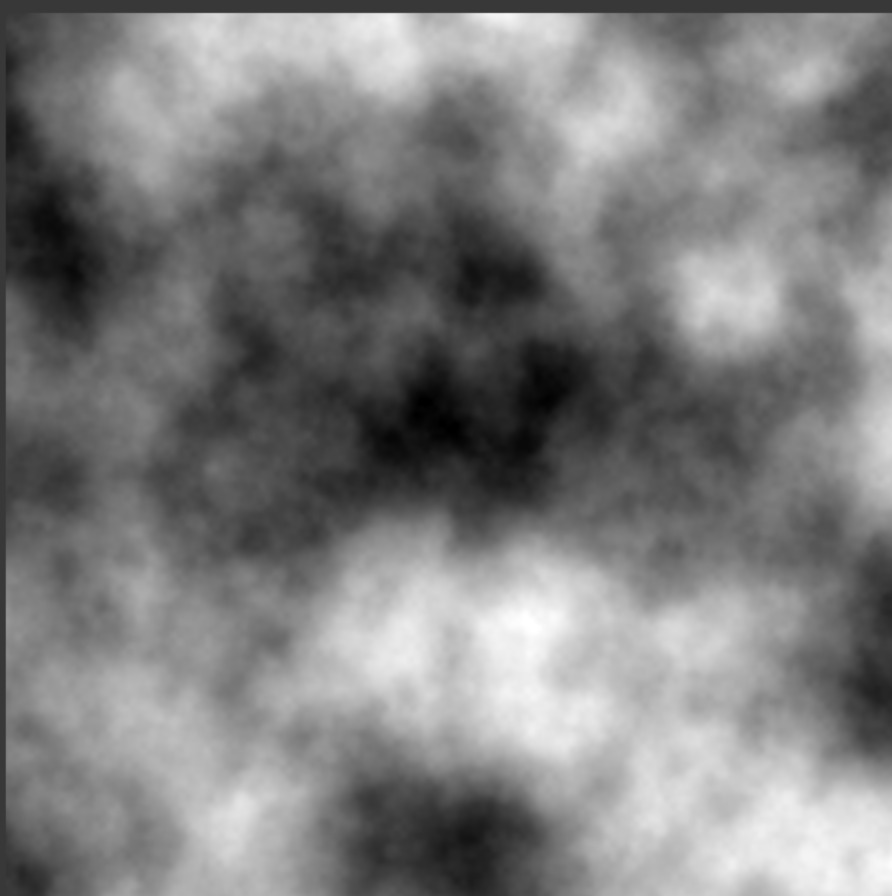
This texture is drawn by a WebGL 2 fragment shader. Its source:

```glsl
#version 300 es
precision highp float;
// Soft grey cloud noise with a thin dark margin along the top and left edges.

#define BASE_CELLS 4.0
#define OCTAVES 6
#define GAIN 0.5
#define CONTRAST 0.82
#define MID_GREY 0.505
#define MARGIN_GREY 0.22
#define MARGIN_LEFT 0.0065
#define MARGIN_TOP 0.0145

uniform vec2 u_resolution;
out vec4 fragColor;

// Integer permutation of 0..288, exact in floats
float permute(float n) {
    n = mod(n, 289.0);
    return mod((34.0 * n + 1.0) * n, 289.0);
}

float latticeValue(vec2 cell) {
    return permute(permute(cell.x) + cell.y) / 288.0;
}

// Smoothly interpolated lattice noise, 0 to 1
float valueNoise(vec2 p) {
    vec2 cell = floor(p);
    vec2 f = p - cell;
    vec2 w = f * f * f * (f * (f * 6.0 - 15.0) + 10.0);
    float bottom = mix(latticeValue(cell), latticeValue(cell + vec2(1.0, 0.0)), w.x);
    float top = mix(latticeValue(cell + vec2(0.0, 1.0)), latticeValue(cell + 1.0), w.x);
    return mix(bottom, top, w.y);
}

// Sum of octaves, centred on zero; each layer is turned and shifted
float clouds(vec2 p) {
    const mat2 turnAndDouble = 2.0 * mat2(0.8, 0.6, -0.6, 0.8);
    float sum = 0.0;
    float amplitude = 1.0;
    for (int i = 0; i < OCTAVES; i++) {
        sum += amplitude * (valueNoise(p) - 0.5);
        p = turnAndDouble * p + vec2(37.3, 61.7);
        amplitude *= GAIN;
    }
    return sum;
}

void main() {
    vec2 uv = gl_FragCoord.xy / u_resolution.y;
    float pixel = 1.0 / u_resolution.y;

    // Cloud field
    float grey = MID_GREY + CONTRAST * clouds(uv * BASE_CELLS + vec2(1.0, 0.0));
    grey = clamp(grey, 0.0, 1.0);

    // Margin
    float insideX = smoothstep(-pixel, pixel, uv.x - MARGIN_LEFT);
    float insideY = smoothstep(-pixel, pixel, 1.0 - MARGIN_TOP - uv.y);
    grey = mix(MARGIN_GREY, grey, insideX * insideY);

    fragColor = vec4(vec3(grey), 1.0);
}
```
